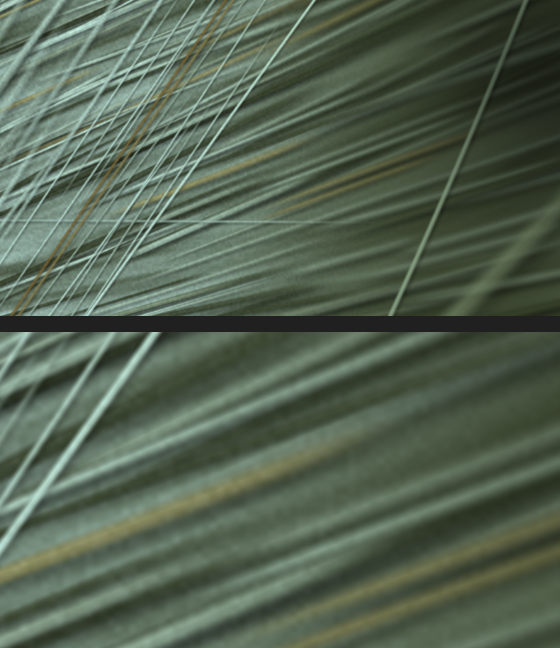
Top: the whole. Bottom: its middle third, enlarged.
A WebGL 1 fragment shader for this texture:

```glsl
precision highp float;
uniform vec2 u_resolution;

#define STRANDS 170
#define STEEP_HAIRS 24
#define STRAND_WIDTH 0.0064
#define SHARP_BLUR 0.0036
#define FAR_BLUR 0.0130
#define SHADOW 0.27
#define DARK vec3(0.22, 0.26, 0.18)
#define SAGE vec3(0.42, 0.49, 0.41)
#define PALE vec3(0.65, 0.78, 0.74)
#define TAN vec3(0.50, 0.50, 0.34)
#define BROWN vec3(0.41, 0.35, 0.19)

float hash(vec2 p) {
  return fract(sin(dot(p, vec2(127.1, 311.7))) * 43758.5);
}

float noise(vec2 p) {
  vec2 i = floor(p), f = fract(p);
  f = f * f * (3.0 - 2.0 * f);
  return mix(mix(hash(i), hash(i + vec2(1.0, 0.0)), f.x),
             mix(hash(i + vec2(0.0, 1.0)), hash(i + 1.0), f.x), f.y);
}

// Noise drawn out along a slope
float streaks(vec2 p, float slope, float density) {
  return noise(vec2(p.x * 2.5, (p.y - slope * p.x) * density + 40.0));
}

// Soft-edged band around distance zero
float band(float d, float width, float blur) {
  return 1.0 - smoothstep(max(width - blur, 0.0), width + blur, abs(d));
}

// Lays a rounded hair with a shadow on its lower side
vec3 layHair(vec3 col, float d, float width, float blur, vec3 tint, float alpha) {
  float shade = band(d + width * 1.3, width * 1.2, blur * 1.5);
  col *= 1.0 - SHADOW * alpha * shade;
  float roundness = clamp(1.0 - abs(d - width * 0.25) / (width + blur), 0.0, 1.0);
  return mix(col, tint * (0.82 + 0.32 * roundness), alpha * band(d, width, blur));
}

// Signed distance to a steep line that meets the lower edge at foot
float steepLine(vec2 p, float foot, float lean) {
  return (foot + lean * p.y - p.x) * inversesqrt(1.0 + lean * lean);
}

void main() {
  vec2 p = gl_FragCoord.xy / u_resolution.y;
  float far = smoothstep(0.4, 1.5, p.x);
  float blur = mix(SHARP_BLUR, FAR_BLUR, smoothstep(0.4, 1.3, p.x));
  float light = mix(1.08, 0.74, far);

  // Deep, blurred undergrowth
  float rise = smoothstep(0.05, 0.5, p.y);
  float coarse = mix(streaks(p, 0.22, 17.0), streaks(p, 0.43, 17.0), rise);
  float fine = mix(streaks(p, 0.20, 60.0), streaks(p, 0.40, 60.0), rise);
  float under = coarse * 0.65 + fine * mix(0.5, 0.12, far);
  vec3 col = mix(DARK, mix(PALE * 0.9, SAGE, far), under) * mix(1.05, 0.9, far);

  // Shallow strands, fanning out, in an evenly spread shuffled order
  for (int i = 0; i < STRANDS; i++) {
    float id = float(i);
    float start = fract(id * 0.618 + 0.1 * hash(vec2(id, 1.0))) * 1.5 - 0.42;
    float kind = hash(vec2(id, 2.0));
    float tone = hash(vec2(id, 3.0));
    float slope = mix(0.17, 0.45, smoothstep(-0.4, 0.3, start))
                + 0.18 * (hash(vec2(id, 4.0)) - 0.5);
    float bend = 0.06 * (hash(vec2(id, 5.0)) - 0.5);
    float mid = hash(vec2(id, 6.0)) * 1.9;
    float reach = 0.25 + 0.45 * hash(vec2(id, 7.0));
    float q = p.x - 0.8;
    float d = (p.y - start - slope * p.x - bend * q * q)
            * inversesqrt(1.0 + slope * slope);
    float ends = 1.0 - smoothstep(reach * 0.5, reach, abs(p.x - mid));
    float width = STRAND_WIDTH * (0.45 + 1.1 * hash(vec2(id, 8.0))) * (1.0 + 0.5 * far);
    vec3 tint = mix(SAGE, PALE, tone * mix(1.0, 0.5, far));
    tint = mix(tint, TAN, step(kind, 0.11));
    tint = mix(tint * light, DARK * 0.95, step(0.72, kind));
    col = layHair(col, d, width, blur, tint, ends * mix(0.9, 0.65, far));
  }

  // One nearly level hair
  float level = p.y - 0.303 + 0.006 * p.x;
  col = layHair(col, level, 0.0035, 0.005, PALE * 0.9,
                0.65 * (1.0 - smoothstep(0.7, 1.25, p.x)));

  // Steep hairs on the left, broader and hazier toward the corner
  for (int i = 0; i < STEEP_HAIRS; i++) {
    float id = float(i) + 200.0;
    float foot = 0.30 - 1.05 * (float(i) + hash(vec2(id, 1.0))) / float(STEEP_HAIRS);
    float lean = 0.69 + 0.12 * (hash(vec2(id, 2.0)) - 0.5);
    float haze = smoothstep(0.05, 0.4, -foot) * hash(vec2(id, 3.0));
    float tone = 0.3 + 0.7 * hash(vec2(id, 4.0));
    float width = mix(0.0034, 0.018, haze);
    float mid = hash(vec2(id, 5.0));
    float ends = 1.0 - smoothstep(0.3, 0.7, abs(p.y - mid));
    col = layHair(col, steepLine(p, foot, lean), width, mix(0.0035, 0.012, haze),
                  mix(SAGE, PALE, tone), ends * mix(0.8, 0.5, haze));
  }

  // Brown pair and the brightest steep hair
  for (int i = 0; i < 2; i++) {
    float foot = 0.035 + 0.024 * float(i);
    col = layHair(col, steepLine(p, foot, 0.68), 0.0045, 0.004,
                  mix(BROWN, TAN, 0.5 * float(i)), 0.85);
  }
  col = layHair(col, steepLine(p, 0.275, 0.72), 0.0045, 0.0035, PALE * 1.02, 0.92);

  // Lone hair and wide blurred bundle on the right
  float bow = 0.03 * p.y * (1.0 - p.y);
  col = layHair(col, steepLine(p, 1.44, 0.95), 0.030, 0.022, SAGE * 1.05, 0.6);
  col = layHair(col, steepLine(p, 1.235 + bow, 0.43), 0.0075, 0.0055,
                mix(SAGE, PALE, 0.45), 0.85);

  // Dim, olive right side and fine glints on the left
  col *= mix(vec3(1.0), vec3(0.95, 0.95, 0.86), far);
  vec2 corner = p - vec2(1.78, 0.74);
  col *= 1.0 - 0.5 * exp(-6.0 * dot(corner, corner));
  float glint = noise(p * 130.0) - 0.5;
  col += glint * mix(0.08, 0.01, far) * vec3(0.9, 1.0, 1.1) * (0.4 + col.g);
  gl_FragColor = vec4(clamp(col, 0.0, 1.0), 1.0);
}
```
